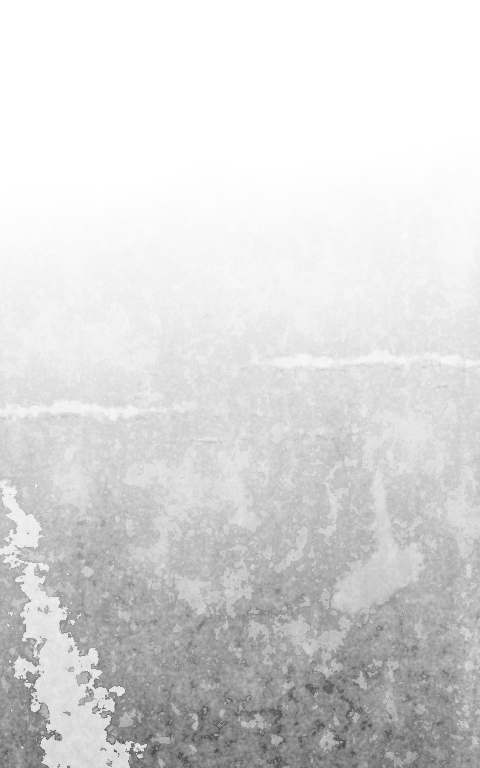
A WebGL 1 fragment shader for this texture:

```glsl
precision highp float;
uniform vec2 u_resolution;

#define FADE_TOP 0.76
#define FADE_TILT 0.09
#define FADE_POWER 1.3
#define MAX_INK 0.45
#define PATCH_INK 0.56
#define PEEL_INK 0.34
#define STAIN_GAIN 0.65
#define GRAIN_GAIN 0.55
#define GRIT_GAIN 0.62
#define CRACK_GAIN 0.55
#define LEDGE_LOW 0.463
#define LEDGE_HIGH 0.526

vec2 hashGradient(vec2 cell) {
  vec3 h = fract(vec3(cell.xyx) * vec3(0.1031, 0.1030, 0.0973));
  h += dot(h, h.yzx + 33.33);
  return fract((h.xx + h.yz) * h.zy) * 2.0 - 1.0;
}

float gradientNoise(vec2 p) {
  vec2 i = floor(p), f = fract(p);
  vec2 u = f * f * f * (f * (f * 6.0 - 15.0) + 10.0);
  vec2 e = vec2(1.0, 0.0);
  float low = mix(dot(hashGradient(i), f),
                  dot(hashGradient(i + e.xy), f - e.xy), u.x);
  float high = mix(dot(hashGradient(i + e.yx), f - e.yx),
                   dot(hashGradient(i + e.xx), f - e.xx), u.x);
  return mix(low, high, u.y);
}

float fbm(vec2 p) {
  float sum = 0.0, amp = 0.6;
  for (int i = 0; i < 4; i++) {
    sum += amp * gradientNoise(p);
    p = mat2(0.8, 0.6, -0.6, 0.8) * p * 2.03 + 17.3;
    amp *= 0.62;
  }
  return sum;
}

// Soft elliptical region, 1 at its centre
float region(vec2 p, vec2 centre, vec2 radius) {
  vec2 d = (p - centre) / radius;
  return exp(-dot(d, d));
}

float below(float d, float soft) {
  return 1.0 - smoothstep(-soft, soft, d);
}

void main() {
  vec2 p = gl_FragCoord.xy / u_resolution.y;
  p.x *= 0.625 * u_resolution.y / u_resolution.x;
  float px = 1.0 / u_resolution.y;

  float broad = fbm(p * 6.0 + 3.0);
  float medium = fbm(p * 24.0 + 41.0);
  float fine = fbm(p * 62.0 + 9.0);
  float grit = gradientNoise(p * 190.0 + 5.0) + 0.6 * gradientNoise(p * 330.0);
  float streak = fbm(p * vec2(34.0, 6.0) + 70.0);

  // Overall fade from white down to the worn base
  float top = FADE_TOP + FADE_TILT * p.x + 0.05 * broad;
  float depth = clamp((top - p.y) / top, 0.0, 1.0);
  float ink = MAX_INK * pow(depth, FADE_POWER);

  // Broad light and dark areas
  float light = region(p, vec2(0.26, 0.37), vec2(0.09, 0.05))
    + region(p, vec2(0.19, 0.275), vec2(0.05, 0.02))
    + region(p, vec2(0.27, 0.225), vec2(0.05, 0.03))
    + region(p, vec2(0.39, 0.165), vec2(0.06, 0.035))
    + region(p, vec2(0.50, 0.09), vec2(0.03, 0.025))
    + region(p, vec2(0.53, 0.43), vec2(0.07, 0.05))
    + region(p, vec2(0.60, 0.33), vec2(0.04, 0.03))
    + region(p, vec2(0.09, 0.38), vec2(0.04, 0.04))
    + region(p, vec2(0.10, 0.55), vec2(0.10, 0.05))
    + region(p, vec2(0.39, 0.62), vec2(0.12, 0.05))
    + region(p, vec2(0.59, 0.68), vec2(0.03, 0.06));
  float dark = region(p, vec2(0.13, 0.29), vec2(0.045, 0.07))
    + region(p, vec2(0.31, 0.20), vec2(0.12, 0.05))
    + region(p, vec2(0.44, 0.10), vec2(0.08, 0.09))
    + 0.8 * region(p, vec2(0.45, 0.42), vec2(0.05, 0.05))
    + 0.6 * region(p, vec2(0.25, 0.05), vec2(0.13, 0.06));

  // Stains, grain and small pits
  float tone = 1.08 + STAIN_GAIN * (0.35 * broad + 0.4 * streak + 0.45 * medium);
  tone += GRAIN_GAIN * fine + GRIT_GAIN * 0.5 * grit + 0.18 * dark - 0.1 * light;
  tone += 0.28 * smoothstep(0.16, 0.3, fine + 0.3 * medium + 0.08 * dark);

  // Flaked light paint: larger sheets, then scattered chips
  float sheet = 0.3 * broad + 0.65 * medium + 0.75 * fine + 0.12 * grit;
  float sheetMask = smoothstep(-0.07, 0.07, sheet + 0.30 * light - 0.14 * dark - 0.19);
  float chip = fbm(p * vec2(50.0, 42.0) + 120.0) + 0.35 * medium + 0.1 * grit;
  float chipMask = smoothstep(-0.05, 0.05, chip + 0.16 * light + 0.03 * dark - 0.23);
  float paint = PATCH_INK + 0.35 * fine + 0.22 * streak + 0.12 * grit;
  tone = mix(tone, paint, max(0.82 * sheetMask, 0.68 * chipMask));

  // Pale strip down the right edge
  float edgeStrip = smoothstep(0.585, 0.61, p.x + 0.02 * medium) * below(p.y - 0.27, 0.05);
  tone -= 0.2 * edgeStrip;

  // Narrow drip running into a slanted smear
  float along = clamp((0.385 - p.y) / 0.11, 0.0, 1.0);
  float drip = length(p - vec2(0.494 + 0.014 * along * along, 0.385 - 0.11 * along))
    - mix(0.003, 0.016, along);
  vec2 s = mat2(0.82, -0.57, 0.57, 0.82) * (p - vec2(0.490, 0.245));
  float smear = (length(s / vec2(0.066, 0.029)) - 1.0) * 0.029;
  float drop = min(drip, smear) + 0.020 * medium + 0.012 * fine;
  float dropInk = 0.64 + 0.3 * medium + 0.25 * fine + 0.14 * grit;
  tone = mix(tone, dropInk, 0.85 * below(drop, 0.003 + px));

  // Peeled diagonal band at lower left with holes and a shaded rim
  float halfWidth = mix(0.044, 0.013, smoothstep(0.06, 0.30, p.y));
  float peel = abs(p.x - 0.117 + 0.29 * p.y) - halfWidth + 0.085 * medium + 0.055 * fine;
  peel = max(peel, p.y - 0.37 + 0.03 * medium);
  tone += 0.28 * exp(-pow((peel - 0.003) / 0.004, 2.0));
  tone = mix(tone, PEEL_INK + 0.2 * fine + 0.1 * grit, below(peel, 0.002 + px));

  // Two level ledges: ragged pale lips with a dark underside
  for (int i = 0; i < 2; i++) {
    float side = float(i);
    float reach = mix(1.0 - smoothstep(0.16, 0.32, p.x), smoothstep(0.27, 0.40, p.x), side);
    float h = p.y - mix(LEDGE_LOW, LEDGE_HIGH, side) - 0.010 * gradientNoise(vec2(p.x * 14.0, side * 9.0 + 0.4));
    float lip = below(abs(h - 0.004) - 0.006 * reach + 0.020 * medium + 0.012 * fine, 0.004);
    tone = mix(tone, 0.3 + 0.2 * fine, 0.85 * lip * reach);
    float under = below(abs(h + 0.006 + 0.012 * medium) - 0.001, 0.002);
    tone += CRACK_GAIN * reach * under * smoothstep(0.0, 0.15, streak + 0.4 * fine);
  }

  // Jagged broken cracks between and below the ledges
  for (int i = 0; i < 4; i++) {
    float k = float(i);
    float line = 0.517 - 0.030 * k + 0.03 * (p.x - 0.31)
      + 0.012 * fbm(vec2(p.x * 22.0, k * 7.3 + 0.4));
    float broken = smoothstep(0.02, 0.2, gradientNoise(vec2(p.x * 20.0 + 5.0, k * 3.7 + 0.4)));
    broken *= smoothstep(0.10, 0.25, p.x) * smoothstep(-0.15, 0.1, fine);
    float gap = p.y - line;
    tone += CRACK_GAIN * broken * below(abs(gap) - 0.0006, 0.001 + px);
    tone -= 0.25 * broken * below(abs(gap - 0.005) - 0.002, 0.003);
  }

  float shade = 1.0 - ink * max(tone, 0.08);
  gl_FragColor = vec4(vec3(clamp(shade, 0.0, 1.0)), 1.0);
}
```
